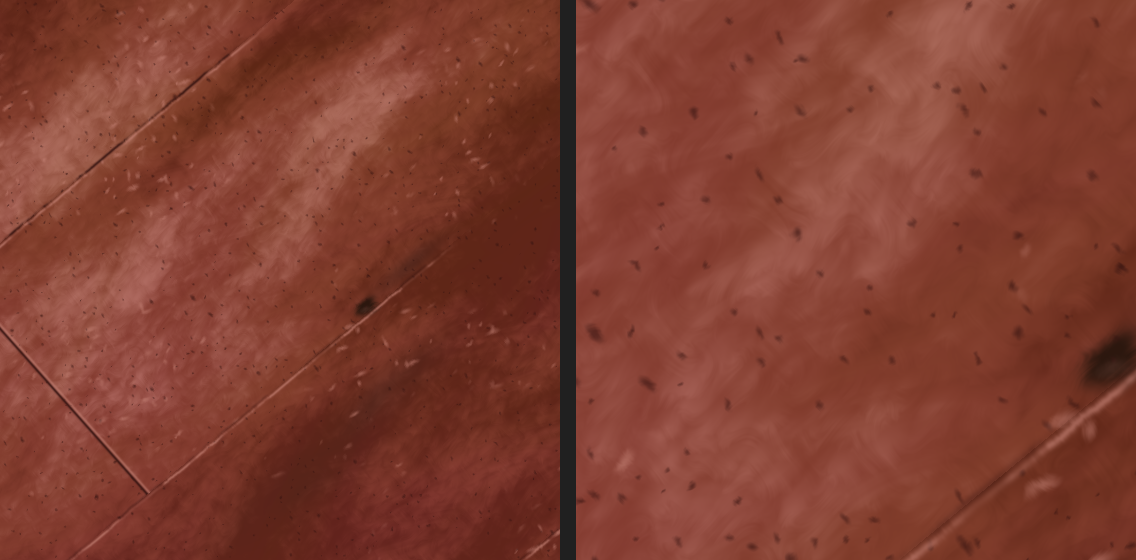
Left: the whole. Right: its middle third, enlarged.
Give the GLSL for this texture, as a WebGL 1 fragment shader.

```glsl
precision highp float;
// Worn red-brown wooden planks running diagonally, with fine seams, a knot and scuffs.
uniform vec2 u_resolution;

const float PLANK_WIDTH = 0.514;
const float PLANK_LENGTH = 2.2;
const float ROW_SHIFT = 0.95;
const vec3 DARK = vec3(0.375, 0.145, 0.095);
const vec3 MID = vec3(0.51, 0.235, 0.175);
const vec3 PALE = vec3(0.68, 0.42, 0.37);
const vec3 GROOVE = vec3(0.20, 0.07, 0.06);
const vec3 EDGE = vec3(0.76, 0.50, 0.45);
const vec3 KNOT = vec3(0.12, 0.07, 0.04);
const vec3 STAIN = vec3(0.27, 0.13, 0.10);

vec2 hash2(vec2 p) {
  return fract(sin(vec2(dot(p, vec2(127.1, 311.7)), dot(p, vec2(269.5, 183.3)))) * 43758.5);
}

// x runs along the planks, y across them
vec2 toPlank(vec2 p) {
  return vec2(dot(p, vec2(0.772, 0.636)), dot(p, vec2(-0.636, 0.772)));
}

// Layered, bent sines, about -1 to 1
float waves(vec2 p) {
  float sum = 0.0, gain = 0.5;
  for (int i = 0; i < 5; i++) {
    p += 0.7 * sin(p.yx * 1.3 + float(i) * 1.9);
    sum += gain * sin(p.x) * cos(p.y);
    p = mat2(1.36, 1.12, -1.12, 1.36) * p + 2.7;
    gain *= 0.62;
  }
  return sum;
}

// Distance to the nearest scattered point
float cellular(vec2 p) {
  vec2 cell = floor(p), f = fract(p);
  float nearest = 2.0;
  for (int y = -1; y <= 1; y++)
    for (int x = -1; x <= 1; x++) {
      vec2 o = vec2(float(x), float(y));
      nearest = min(nearest, length(o + hash2(cell + o) - f));
    }
  return nearest;
}

// Soft ellipse; the centre is in canvas units, the radius in the plank frame
float blob(vec2 q, vec2 centre, vec2 radius) {
  vec2 d = (q - toPlank(centre)) / radius;
  return exp(-dot(d, d));
}

// One soft bent mark in a share of the cells
float flecks(vec2 p, float size, float share) {
  vec2 cell = floor(p), rnd = hash2(cell + 17.0);
  vec2 d = fract(p) - 0.3 - 0.4 * hash2(cell);
  d.y += 1.5 * (rnd.y - 0.5) * d.x;
  float r = size * (0.4 + 0.6 * rnd.y);
  return (1.0 - smoothstep(0.0, r, length(d))) * step(rnd.x, share);
}

float line(float d, float width) {
  return exp(-d * d / (width * width));
}

// Dark groove with a pale worn edge on its positive side
vec3 groove(vec3 col, float d, float darkness, float shine) {
  col = mix(col, GROOVE, darkness * line(d, 0.0026));
  return mix(col, EDGE, shine * line(d - 0.0045, 0.0026));
}

void main() {
  vec2 p = gl_FragCoord.xy / u_resolution;
  vec2 q = toPlank(p);
  float across = (q.y + 0.077) / PLANK_WIDTH;
  float row = floor(across);

  // Broad light and shade
  float tone = 0.22 + 0.50 * blob(q, vec2(0.22, 0.42), vec2(0.50, 0.26));
  tone += 0.46 * blob(q, vec2(0.20, 0.83), vec2(0.36, 0.13));
  tone += 0.38 * blob(q, vec2(0.64, 0.80), vec2(0.28, 0.09));
  tone += 0.16 * blob(q, vec2(0.88, 0.82), vec2(0.22, 0.05));
  tone -= 0.30 * blob(q, vec2(0.26, 0.70), vec2(0.38, 0.06));
  tone -= 0.22 * blob(q, vec2(0.97, 0.62), vec2(0.20, 0.12));
  tone -= 0.20 * blob(q, vec2(0.02, 0.98), vec2(0.16, 0.06));
  tone += 0.08 * blob(q, vec2(0.85, 0.20), vec2(0.30, 0.08));
  tone -= 0.08 * step(row, -0.5);

  // Streaks along the grain, then mottling and bumps
  vec2 offset = row * vec2(3.1, 7.7);
  tone += 0.20 * waves(q * vec2(3.5, 17.0) + offset);
  tone += 0.15 * waves(q * vec2(14.0, 27.0) + offset);
  float bumps = waves(p * vec2(75.0, 62.0));
  tone += 0.09 * bumps + 0.12 * (0.45 - cellular(q * vec2(38.0, 62.0) + 0.4 * bumps));
  tone = clamp(tone, 0.0, 1.0);
  vec3 col = mix(DARK, MID, smoothstep(0.0, 0.5, tone));
  col = mix(col, PALE, smoothstep(0.42, 0.95, tone));

  // Drift between brown and rose
  float rose = 0.8 * waves(q * vec2(5.0, 11.0) + 5.0) + 0.5 - p.y;
  col += rose * vec3(0.010, -0.010, 0.018);

  // Stains and the knot with its smoky tail
  float rough = 0.8 + 0.35 * waves(q * vec2(18.0, 35.0));
  col = mix(col, STAIN, 0.55 * rough * blob(q, vec2(0.68, 0.29), vec2(0.13, 0.034)));
  col = mix(col, STAIN, 0.35 * rough * blob(q, vec2(0.53, 0.13), vec2(0.16, 0.05)));
  col = mix(col, STAIN, 0.65 * rough * blob(q, vec2(0.73, 0.525), vec2(0.075, 0.016)));
  float ragged = 0.006 * waves(p * 70.0);
  float knot = blob(q + vec2(ragged, -ragged), vec2(0.656, 0.453), vec2(0.023, 0.015));
  col = mix(col, KNOT, 0.85 * smoothstep(0.1, 0.85, knot));

  // Pores and clustered pale scuffs, roughened by the bumps
  float patchy = smoothstep(-0.2, 0.5, waves(q * vec2(8.0, 11.0) + 2.0));
  vec2 bent = p + 0.004 * vec2(bumps, waves(p.yx * 80.0));
  col = mix(col, GROOVE, 0.45 * flecks(bent * 74.0, 0.34, 0.16));
  col = mix(col, GROOVE, 0.55 * flecks(bent * 31.0, 0.20, 0.14));
  col = mix(col, EDGE, 0.55 * patchy * flecks(toPlank(bent) * vec2(22.0, 48.0), 0.38, 0.25));
  col = mix(col, EDGE, 0.50 * patchy * flecks(bent * vec2(46.0, 30.0), 0.36, 0.18));

  // Long seams fade out along the plank; end joints stay crisp
  float seam = (fract(across + 0.5) - 0.5) * PLANK_WIDTH + 0.0016 * waves(q.xx * 45.0);
  float wear = smoothstep(-0.3, 0.4, waves(vec2(q.x * 30.0, floor(across + 0.5) * 4.0)));
  float kept = 1.0 - smoothstep(0.88, 1.0, q.x) * step(-0.3, q.y);
  float upper = step(0.2, q.y);
  col = groove(col, -seam, kept * mix(0.3, 0.8, upper) * (0.2 + 0.8 * wear), kept * (0.15 + 0.5 * (1.0 - wear)));
  float joint = 0.275 - 0.038 * q.y + row * ROW_SHIFT;
  float along = mod(q.x - joint + 0.5 * PLANK_LENGTH, PLANK_LENGTH) - 0.5 * PLANK_LENGTH;
  col = groove(col, along, 0.85, 0.55);

  gl_FragColor = vec4(clamp(col, 0.0, 1.0), 1.0);
}
```
